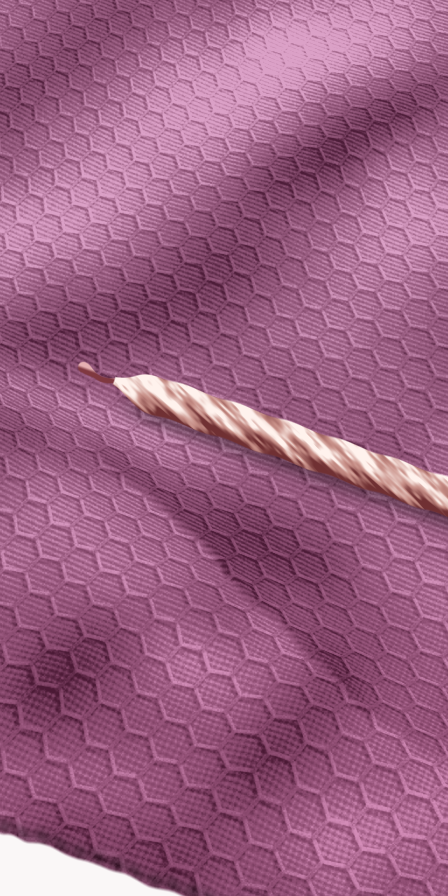
This texture is drawn by a WebGL 2 fragment shader. Its source:

```glsl
#version 300 es
precision highp float;
// Folded purple honeycomb cloth with a twisted pink candle lying across it.
// Soft elliptical blobs and a crease light the cloth; a perspective hex grid
// gives its weave, and the candle is a tapered capsule with slanted strands.
#define CELLS 14.0
#define CELL_TILT -0.20
#define THREADS 6.5
#define LINE_WIDTH 0.05
#define FOLD_BEND 0.11
#define CANDLE_START vec2(0.255, 1.150)
#define CANDLE_DIR vec2(0.944, -0.330)
#define CANDLE_RADIUS 0.044
#define TWIST_PITCH 0.125

uniform vec2 u_resolution;
out vec4 fragColor;

float hash(vec2 p) {
    vec3 h = fract(vec3(p.xyx) * 0.1031);
    h += dot(h, h.yzx + 33.33);
    return fract((h.x + h.y) * h.z);
}

float noise(vec2 p) {
    vec2 i = floor(p), f = fract(p);
    f = f * f * (3.0 - 2.0 * f);
    return mix(mix(hash(i), hash(i + vec2(1, 0)), f.x),
               mix(hash(i + vec2(0, 1)), hash(i + vec2(1, 1)), f.x), f.y);
}

mat2 rotation(float a) {
    float c = cos(a), s = sin(a);
    return mat2(c, -s, s, c);
}

// Soft ellipse whose long axis is raised by the given angle
float blob(vec2 p, vec2 center, float angle, vec2 size) {
    vec2 q = rotation(angle) * (p - center) / size;
    return exp(-dot(q, q));
}

// Distance to the nearest border of a flat-topped hexagon
float hexBorder(vec2 q) {
    vec2 r = vec2(1.73205, 1.0);
    vec2 a = mod(q, r) - 0.5 * r, b = mod(q - 0.5 * r, r) - 0.5 * r;
    vec2 g = abs(dot(a, a) < dot(b, b) ? a : b);
    return 0.5 - max(g.y, dot(g, vec2(0.86603, 0.5)));
}

// Height above the crease that runs down to the right
float creaseHeight(vec2 p) {
    return p.y - (1.10 - 0.77 * p.x + 0.05 * sin(5.5 * p.x) + 0.03 * (noise(p.xx * 11.0) - 0.5));
}

// Broad light and shadow of the folds
float foldLight(vec2 p) {
    float l = 0.54 + 0.05 * smoothstep(1.2, 1.6, p.y);
    l -= 0.26 * blob(p, vec2(0.14, 1.86), 0.60, vec2(0.34, 0.10));
    l += 0.20 * blob(p, vec2(0.42, 1.72), 0.60, vec2(0.45, 0.13));
    l += 0.22 * blob(p, vec2(0.75, 1.93), 0.30, vec2(0.35, 0.11));
    l -= 0.28 * blob(p, vec2(0.82, 1.71), 0.50, vec2(0.34, 0.07));
    l -= 0.26 * blob(p, vec2(0.48, 1.41), 0.60, vec2(0.34, 0.11));
    l += 0.22 * blob(p, vec2(0.90, 1.48), 0.70, vec2(0.25, 0.16));
    l += 0.14 * blob(p, vec2(0.10, 1.48), 0.40, vec2(0.22, 0.12));
    l -= 0.16 * blob(p, vec2(0.08, 1.25), 0.20, vec2(0.30, 0.08));
    l += 0.20 * blob(p, vec2(0.20, 1.08), -0.40, vec2(0.26, 0.05));
    l -= 0.14 * blob(p, vec2(0.12, 1.00), -0.40, vec2(0.22, 0.04));
    l += 0.10 * blob(p, vec2(0.14, 0.83), 0.30, vec2(0.20, 0.12));
    l -= 0.30 * blob(p, vec2(0.60, 0.78), -0.50, vec2(0.19, 0.09));
    l += 0.12 * blob(p, vec2(0.92, 0.72), -0.50, vec2(0.22, 0.10));
    l -= 0.28 * blob(p, vec2(0.14, 0.49), 0.55, vec2(0.22, 0.10));
    l += 0.18 * blob(p, vec2(0.38, 0.58), -0.70, vec2(0.24, 0.09));
    l -= 0.30 * blob(p, vec2(0.60, 0.32), 0.80, vec2(0.25, 0.09));
    l += 0.17 * blob(p, vec2(0.85, 0.17), 0.50, vec2(0.28, 0.12));
    l -= 0.20 * blob(p, vec2(0.30, 0.10), -0.30, vec2(0.32, 0.08));
    // Crease: shade above it, a lit lip below
    float d = creaseHeight(p);
    float reach = smoothstep(0.05, 0.35, p.x) * (1.0 - 0.7 * smoothstep(0.65, 1.0, p.x));
    float lip = mix(0.10 * exp(min(d, 0.0) / 0.08), -0.22 * exp(-max(d, 0.0) / 0.06),
                    smoothstep(-0.025, 0.02, d));
    return l + reach * lip + 0.14 * (noise(p * 8.0) - 0.5);
}

vec3 clothColor(vec2 p, float px) {
    float light = foldLight(p);
    // Perspective: cells grow toward the bottom and bend along the crease
    float depth = 1.4 - 0.35 * p.y;
    vec2 q = vec2((p.x - 0.5) / depth, -log(depth) / 0.35);
    q = rotation(CELL_TILT) * q + vec2(0.02, 0.05) * light;
    q.y += FOLD_BEND * smoothstep(-0.16, 0.22, p.y - 1.10 + 0.77 * p.x);
    q *= CELLS;
    float aa = px * CELLS / depth;
    float ridge = 1.0 - smoothstep(LINE_WIDTH - aa, LINE_WIDTH + aa, hexBorder(q));
    float groove = 1.0 - smoothstep(0.02, 0.09 + aa, hexBorder(q + vec2(0.05, 0.11)));
    // Fine threads, broken into dots in the nearer cloth
    float thread = sin(6.28318 * THREADS * (q.y + 0.18 * q.x));
    float dots = sin(6.28318 * THREADS * (q.x - 0.18 * q.y));
    thread = mix(thread, 0.7 * (thread + dots), 0.7 * smoothstep(0.8, 0.4, p.y));
    float weave = 0.10 * thread * (1.0 - ridge) + 0.18 * ridge - 0.17 * groove;
    float tone = clamp(light + weave + 0.10 * (hash(floor(p * 256.0)) - 0.5), 0.0, 1.0);
    vec3 shade = vec3(0.30, 0.11, 0.22), plum = vec3(0.58, 0.345, 0.485), lilac = vec3(0.86, 0.63, 0.78);
    vec3 col = mix(mix(shade, plum, smoothstep(0.0, 0.55, tone)), lilac, smoothstep(0.46, 0.98, tone));
    return col * mix(vec3(0.97, 0.88, 0.93), vec3(1.0), smoothstep(0.2, 1.3, p.y));
}

void main() {
    vec2 p = gl_FragCoord.xy / u_resolution * vec2(1.0, 2.0);
    float px = 2.0 / u_resolution.y;
    vec3 col = clothColor(p, px);

    // Stitched hem and the white table beyond it
    float hem = p.y - (0.146 - 0.36 * p.x + 0.012 * (noise(p.xx * 18.0) - 0.5));
    float stitch = 0.5 + 0.5 * sin(p.x * 150.0);
    col *= 1.0 - (0.20 + 0.15 * stitch) * exp(-pow((hem - 0.015) / 0.018, 2.0));
    col = mix(vec3(0.98, 0.97, 0.97), col, smoothstep(-0.003 - px, 0.003 + px, hem));

    // Candle coordinates: x along the axis, y across it
    vec2 rel = p - CANDLE_START;
    vec2 c = vec2(dot(rel, CANDLE_DIR), dot(rel, vec2(-CANDLE_DIR.y, CANDLE_DIR.x)));
    float phase = (c.x + 2.2 * c.y) / TWIST_PITCH;
    float strand = 0.5 + 0.5 * cos(6.28318 * phase);
    float radius = CANDLE_RADIUS * mix(0.18, 1.0, smoothstep(-0.01, 0.09, c.x)) * (0.91 + 0.10 * strand);
    float body = max(abs(c.y) - radius, -c.x);
    float shadow = exp(-pow((c.y + 0.043) / 0.026, 2.0)) * smoothstep(0.0, 0.12, c.x);
    col *= 1.0 - 0.30 * shadow;

    // Wick with a bent, glossy tip
    float along = clamp(c.x, -0.075, 0.01);
    float wick = length(c - vec2(along, 0.006 * sin(along * 60.0))) - mix(0.012, 0.006, smoothstep(-0.07, -0.04, c.x));
    vec3 wickCol = mix(vec3(0.50, 0.22, 0.25), vec3(0.90, 0.69, 0.70), smoothstep(0.0, 0.009, c.y));
    col = mix(col, wickCol, 1.0 - smoothstep(-px, px, wick));

    // Wax: rounded shading, dark grooves and mottled strand crests
    float across = c.y / max(radius, 0.001);
    float wax = 0.55 + 0.36 * across - 0.28 * across * across + 0.42 * (strand - 0.4);
    wax += 0.55 * (noise(vec2(phase * 9.0, c.x * 40.0)) - 0.5) + 0.3 * exp(-c.x * 18.0);
    vec3 waxCol = mix(vec3(0.44, 0.19, 0.20), vec3(0.78, 0.56, 0.53), smoothstep(0.0, 0.5, wax));
    waxCol = mix(waxCol, vec3(1.0, 0.95, 0.93), smoothstep(0.42, 0.88, wax));
    col = mix(col, waxCol, 1.0 - smoothstep(-px, px, body));
    fragColor = vec4(col, 1.0);
}
```
